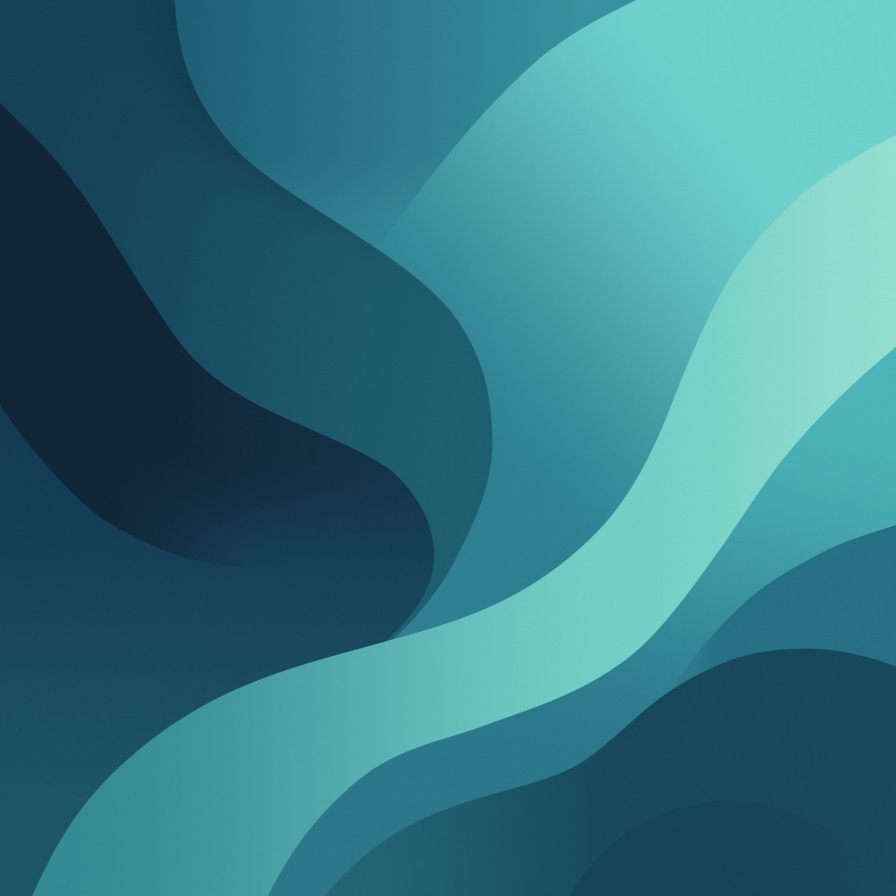
This background is drawn by a three.js fragment shader. Its source:

```glsl
// Flowing teal waves: overlapping smooth layers, a pale ribbon across the middle.
// Each edge is a chain of cubic Hermite spans; layers are filled with
// soft gradients and painted from back to front.

varying vec2 vUv;

float hash(vec2 p) {
  return fract(sin(dot(p, vec2(127.1, 311.7))) * 43758.5453);
}

// Cubic between two knots (position, value, slope), straight beyond them.
float span(float x, vec3 a, vec3 b) {
  float h = b.x - a.x;
  float c = clamp(x, a.x, b.x);
  float t = (c - a.x) / h;
  float s = t * t * (3.0 - 2.0 * t);
  float bend = h * t * (1.0 - t) * (a.z * (1.0 - t) - b.z * t);
  return mix(a.y, b.y, s) + bend + (x - c) * (x < a.x ? a.z : b.z);
}

float curve(float x, vec3 a, vec3 b, vec3 c, vec3 d) {
  return x < b.x ? span(x, a, b) : x < c.x ? span(x, b, c) : span(x, c, d);
}

float curve(float x, vec3 a, vec3 b, vec3 c, vec3 d, vec3 e, vec3 f, vec3 g) {
  return x < d.x ? curve(x, a, b, c, d) : curve(x, d, e, f, g);
}

// Antialiased coverage of the side where d is positive.
float cover(float d) {
  float w = 0.75 * length(vec2(dFdx(d), dFdy(d))) + 1e-5;
  return smoothstep(-w, w, d);
}

// Upper right: glowing field with a dimmer panel behind its arc.
vec3 upperField(vec2 p) {
  float glow = smoothstep(0.5, 0.86, dot(p, vec2(0.55, 0.45)));
  vec3 field = mix(vec3(0.18, 0.50, 0.57), vec3(0.43, 0.82, 0.80), glow);
  vec3 panel = mix(vec3(0.12, 0.37, 0.46), vec3(0.22, 0.57, 0.62),
                   clamp((p.x - 0.2) / 0.45, 0.0, 1.0));
  float arc = curve(p.x, vec3(0.443, 0.753, 1.35), vec3(0.508, 0.837, 1.2),
                    vec3(0.59, 0.924, 0.92), vec3(0.71, 1.0, 0.5));
  return mix(field, panel, cover(p.y - arc) * smoothstep(0.7, 0.84, p.y));
}

// Left: a blue wave, and a navy one that melts into the blue below it.
vec3 leftWaves(vec2 p, vec3 col) {
  float outer = curve(p.y, vec3(0.284, 0.436, 1.1), vec3(0.375, 0.508, 0.52),
                      vec3(0.505, 0.5495, 0.0), vec3(0.646, 0.508, -0.72),
                      vec3(0.742, 0.391, -1.55), vec3(0.837, 0.26, -0.9),
                      vec3(1.0, 0.195, -0.05)) - p.x;
  vec3 blue = mix(vec3(0.085, 0.26, 0.35), vec3(0.115, 0.37, 0.44),
                  smoothstep(0.0, 0.55, p.x + 0.15 * (0.7 - p.y)));
  blue *= 1.0 - 0.16 * exp(-max(outer, 0.0) * 22.0) * smoothstep(0.65, 0.85, p.y);
  col = mix(col, blue, cover(outer));

  float inner = curve(p.y, vec3(0.284, 0.43, 1.1), vec3(0.378, 0.4845, 0.0),
                      vec3(0.469, 0.443, -1.0), vec3(0.549, 0.286, -1.9),
                      vec3(0.664, 0.169, -0.68), vec3(0.818, 0.065, -0.85),
                      vec3(0.885, 0.0, -1.0)) - p.x;
  float under = p.y - curve(p.x, vec3(0.0, 0.548, -1.5), vec3(0.091, 0.44, -0.95),
                            vec3(0.156, 0.398, -0.5), vec3(0.273, 0.368, 0.0));
  vec3 deep = mix(vec3(0.11, 0.33, 0.41), vec3(0.08, 0.23, 0.33),
                  smoothstep(0.05, 0.52, p.y));
  vec3 navy = mix(vec3(0.065, 0.15, 0.22), vec3(0.08, 0.21, 0.29),
                  smoothstep(0.15, 0.5, p.x));
  float blur = smoothstep(0.1, 0.32, p.x);
  float melt = mix(cover(under), smoothstep(-0.01, 0.13, under), blur);
  return mix(col, mix(deep, navy, melt), cover(inner));
}

// Pale ribbon: everything below its upper edge, trimmed by later layers.
vec3 ribbon(vec2 p, vec3 col) {
  float top = curve(p.x, vec3(0.036, 0.0, 2.3), vec3(0.13, 0.141, 0.95),
                    vec3(0.43, 0.284, 0.28), vec3(0.664, 0.404, 1.0),
                    vec3(0.75, 0.55, 2.6), vec3(0.833, 0.717, 1.3),
                    vec3(1.0, 0.849, 0.5));
  vec3 pale = mix(vec3(0.21, 0.54, 0.59), vec3(0.45, 0.81, 0.77),
                  smoothstep(0.06, 0.72, p.x));
  pale = mix(pale, vec3(0.58, 0.87, 0.82), smoothstep(0.7, 1.02, p.x));
  return mix(col, pale, cover(top - p.y));
}

// Lower right: teal slope, mid-tone hill, dark hill and a faint mound.
vec3 lowerHills(vec2 p, vec3 col) {
  float slope = curve(p.x, vec3(0.299, 0.0, 2.0), vec3(0.39, 0.121, 0.9),
                      vec3(0.54, 0.19, 0.37), vec3(0.70, 0.265, 0.76),
                      vec3(0.80, 0.382, 1.4), vec3(0.88, 0.495, 1.2),
                      vec3(1.0, 0.613, 0.83));
  vec3 teal = mix(vec3(0.17, 0.47, 0.54), vec3(0.30, 0.71, 0.73),
                  smoothstep(0.1, 0.62, p.y + 0.25 * (p.x - 0.8)));
  col = mix(col, teal, cover(slope - p.y));

  float mid = curve(p.x, vec3(0.735, 0.21, 1.6), vec3(0.833, 0.329, 0.9),
                    vec3(0.911, 0.38, 0.55), vec3(1.0, 0.414, 0.33));
  col = mix(col, vec3(0.145, 0.44, 0.51),
            cover(mid - p.y) * smoothstep(0.72, 0.82, p.x));

  float hill = curve(p.x, vec3(0.362, 0.0, 1.2), vec3(0.521, 0.105, 0.33),
                     vec3(0.63, 0.139, 0.42), vec3(0.729, 0.215, 0.8),
                     vec3(0.80, 0.257, 0.45), vec3(0.9, 0.276, 0.0),
                     vec3(1.0, 0.256, -0.38));
  vec3 dark = mix(vec3(0.135, 0.40, 0.47), vec3(0.09, 0.28, 0.36),
                  smoothstep(0.36, 0.74, p.x));
  float mound = cover(0.202 - length(p - vec2(0.814, -0.096)));
  dark = mix(dark, vec3(0.085, 0.265, 0.345), mound * smoothstep(1.0, 0.8, p.x));
  return mix(col, dark, cover(hill - p.y));
}

void main() {
  vec3 col = upperField(vUv);
  col = leftWaves(vUv, col);
  col = ribbon(vUv, col);
  col = lowerHills(vUv, col);
  col += 0.008 * (hash(floor(vUv * 512.0)) - 0.5); // fine grain
  gl_FragColor = vec4(col, 1.0);
}
```
